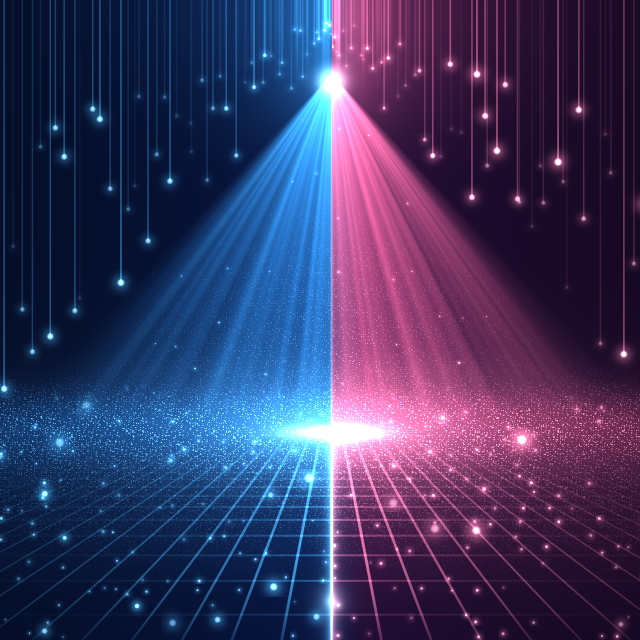
Give the GLSL for this background, as a three.js fragment shader.

```glsl
// Split blue and pink light cone over a glittering perspective grid, under hanging threads of light.
varying vec2 vUv;

const float AXIS = 0.518;
const float APEX_Y = 0.885;
const float HORIZON = 0.41;

float hash(float n) {
  return fract(sin(n * 91.345) * 4758.54);
}

float hash2(vec2 p) {
  return fract(sin(dot(p, vec2(127.1, 311.7))) * 4375.85);
}

float noise(float x) {
  float f = fract(x);
  return mix(hash(floor(x)), hash(floor(x) + 1.0), f * f * (3.0 - 2.0 * f));
}

// 1 inside the half width, with a soft rim
float softLine(float dist, float halfWidth) {
  return 1.0 - smoothstep(halfWidth * 0.3, halfWidth, dist);
}

// One scattered dot per cell: x = bright core, y = halo
vec2 sparkles(vec2 p, float cells, float radius, float density) {
  vec2 id = floor(p * cells) + cells;
  vec2 jitter = vec2(hash2(id + 3.1), hash2(id + 17.7)) - 0.5;
  float d = length(fract(p * cells) - 0.5 - jitter * 0.6) / cells;
  float seed = hash2(id + 41.3);
  float size = radius * (0.45 + 0.55 * hash2(id + 71.9));
  float lit = step(seed, density) * (0.3 + 0.7 * hash2(id + 9.4));
  return lit * vec2(softLine(d, size), exp(-d * d / (size * size * 3.5)));
}

// Threads falling from the top, shorter and denser near the axis
vec2 threads(vec2 p, float direction) {
  vec2 light = vec2(0.0);
  for (int i = 0; i < 50; i++) {
    float n = float(i) + direction * 67.0 + 80.0;
    float t = (float(i) + hash(n)) / 50.0;
    float away = 0.52 * pow(t, 1.4);
    float drop = (0.08 + 1.12 * away) * (0.3 + 0.7 * hash(n + 211.0));
    float power = 0.12 + 0.88 * pow(hash(n + 431.0), 2.0);
    vec2 q = vec2(p.x - direction * away, p.y - 1.0 + drop);
    float along = smoothstep(-0.001, 0.002, q.y);
    light.x += softLine(abs(q.x), 0.002) * along * power * (0.5 + 0.25 * exp(-q.y * 5.0));
    float d = length(q);
    float r = 0.003 + 0.0045 * power * smoothstep(0.0, 0.25, away);
    light.y += softLine(d, r) * power;
    light.x += exp(-d * d / (r * r * 3.5)) * power * 0.7;
  }
  return light;
}

void main() {
  vec2 p = vec2(vUv.x - AXIS, vUv.y);
  float away = abs(p.x);
  float side = smoothstep(-0.0015, 0.0015, p.x);
  float direction = p.x < 0.0 ? -1.0 : 1.0;
  vec3 glowTint = mix(vec3(0.27, 0.66, 0.8), vec3(0.9, 0.48, 0.55), side);
  vec3 deepTint = mix(vec3(0.08, 0.27, 0.43), vec3(0.5, 0.19, 0.26), side);
  vec3 paleTint = mix(vec3(0.72, 0.93, 1.0), vec3(1.0, 0.86, 0.9), side);

  // Night backdrop, brighter around the axis
  vec3 color = mix(vec3(0.025, 0.07, 0.215), vec3(0.115, 0.045, 0.185), smoothstep(-0.01, 0.06, p.x));
  color *= 0.5 + 0.7 * exp(-away * 2.2);
  color += deepTint * 0.8 * exp(-away * 7.0) * smoothstep(0.7, 1.0, p.y);
  float curtain = exp(-away * 17.0) * smoothstep(0.84, 1.0, p.y);
  color += glowTint * curtain * (0.25 + 0.8 * pow(noise(p.x * 240.0 + 300.0), 2.0));

  // Hanging threads with glowing tips
  vec2 strands = threads(p, direction);
  color += glowTint * strands.x * 0.75 + paleTint * strands.y;

  // Cone of light broken into streaks
  float fall = APEX_Y - p.y;
  float slope = p.x / max(fall, 0.002);
  float spread = abs(slope);
  float t = clamp(fall / 0.5, 0.0, 1.0);
  float cone = (1.0 - smoothstep(0.68, 0.96, spread)) * step(0.0, fall);
  cone *= mix(1.0, exp(-spread * spread * 1.8), t) * smoothstep(0.31, 0.43, p.y);
  float streaks = 0.5 + 0.4 * noise(slope * 16.0 + 40.0) + 0.5 * noise(slope * 41.0 + 90.0);
  color += deepTint * cone * streaks * mix(1.1, 0.72, t);
  float sheen = 0.75 * exp(-fall * 6.0) + 0.28 * exp(-spread * 7.0) * (1.0 - 0.5 * t);
  color += glowTint * cone * sheen * (0.6 + 0.4 * streaks);
  color += glowTint * cone * 0.14 * pow(noise(slope * 32.0 + 150.0), 4.0);

  // Fine dust and a few motes inside the cone
  vec2 dust = sparkles(p, 290.0, 0.0017, 0.5);
  color += paleTint * dust.x * cone * 0.33 * smoothstep(0.1, 0.45, fall) * exp(-spread);
  vec2 motes = sparkles(p + 3.0, 27.0, 0.0022, 0.14);
  color += (paleTint * motes.x + glowTint * motes.y * 0.5) * cone;

  // Perspective grid
  float depth = max(HORIZON - p.y, 0.001);
  float column = p.x / depth;
  float columnDist = abs(fract(column / 0.19 + 0.5) - 0.5) * 0.19 * depth;
  float rowDist = abs(fract(1.0 / (depth * 0.45) + 0.5) - 0.5) * 0.45 * depth * depth;
  float gridFade = smoothstep(0.06, 0.17, depth) * smoothstep(-0.08, 0.12, p.y);
  float grid = softLine(columnDist, 0.0034) * exp(-abs(column) * 0.9);
  grid += softLine(rowDist, 0.0024) * 0.5 * exp(-away * 5.5) * smoothstep(0.1, 0.22, depth);
  color += glowTint * grid * gridFade * 0.85;

  // Mist and glitter over the floor
  float band = exp(-pow((p.y - 0.335) / 0.06, 2.0));
  float floorMask = 1.0 - smoothstep(0.32, 0.41, p.y);
  float lift = smoothstep(0.0, 0.33, p.y);
  color += deepTint * (band * (0.2 + 0.8 * exp(-away * 3.5)) + floorMask * 0.42 * lift * exp(-away * 1.2));
  vec2 grains = sparkles(p + 5.0, 270.0, 0.0019, 0.7) + sparkles(p + 8.0, 140.0, 0.0023, 0.4);
  float grainFade = band * 0.65 + floorMask * 0.45 * smoothstep(0.05, 0.33, p.y);
  color += mix(glowTint, paleTint, 0.5) * grains.x * grainFade * (0.45 + 0.55 * exp(-away * 3.0));
  vec2 flecks = sparkles(p + 2.0, 46.0, 0.0036, 0.25);
  vec2 orbs = sparkles(p + 6.0, 15.0, 0.0095, 0.22);
  color += floorMask * (paleTint * (flecks.x * 0.65 + orbs.x) + glowTint * (flecks.y * 0.45 + orbs.y * 0.75));

  // Dividing beam, apex flare and bright pool on the floor
  float below = 1.0 - smoothstep(0.3, 0.34, p.y);
  float shaft = step(p.y, APEX_Y) * (exp(-away * 420.0) * 0.4 + below * exp(-away * 130.0) * 0.75);
  color += mix(glowTint, paleTint, 0.35) * shaft;
  color += paleTint * 0.8 * exp(-length(vec2(p.x, p.y - 0.06)) * 80.0);
  vec2 flare = vec2(p.x, p.y - 0.872);
  color += paleTint * 1.3 * exp(-dot(flare, flare) * 2600.0) + glowTint * 0.45 * exp(-length(flare) * 16.0);
  vec2 pool = vec2(p.x - 0.006, p.y - 0.324);
  color += paleTint * 1.3 * exp(-pow(pool.x / 0.065, 2.0) - pow(pool.y / 0.011, 2.0));
  color += mix(glowTint, paleTint, 0.45) * 0.95 * exp(-length(pool * vec2(7.5, 20.0)));

  gl_FragColor = vec4(clamp(color, 0.0, 1.0), 1.0);
}
```
